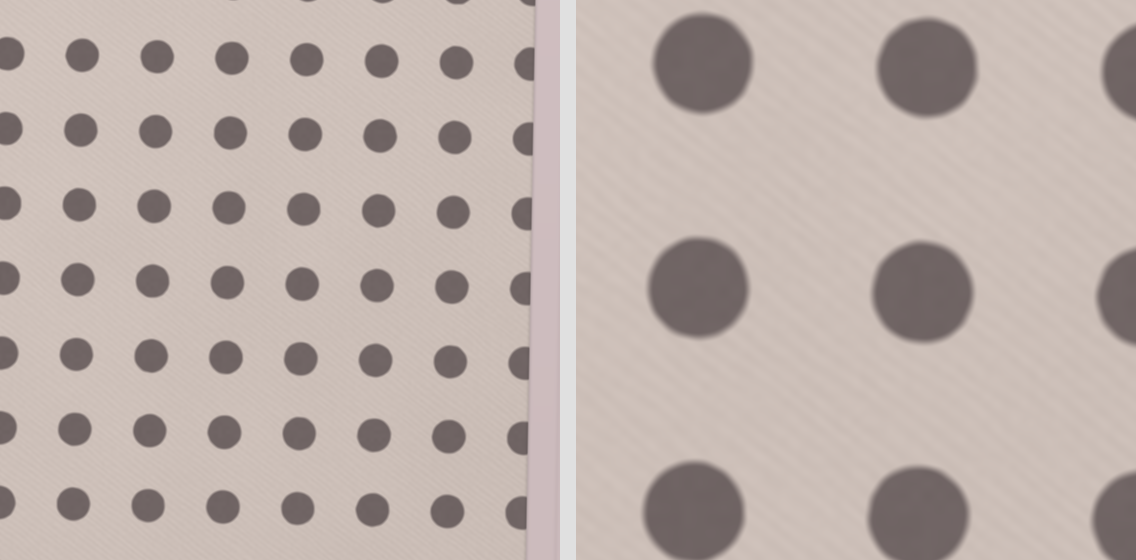
Left, the full canvas; right, a detail of the centre.
Give the GLSL for this pattern, as a Shadertoy shader.

```glsl
// Soft charcoal polka dots on warm twill cloth, slightly tilted, with a pale pink border on the right.

const vec3 CLOTH = vec3(0.804, 0.752, 0.724);
const vec3 DOT = vec3(0.437, 0.392, 0.390);
const vec3 BORDER = vec3(0.805, 0.738, 0.745);

const float PITCH = 0.1336;
const float RADIUS = 0.0297;
const float TILT = -0.020;
const vec2 ANCHOR = vec2(0.4089, 0.6289);

float hash(vec2 p) {
    return fract(sin(dot(p, vec2(127.1, 311.7))) * 43758.5453);
}

float valueNoise(vec2 p) {
    vec2 cell = floor(p);
    vec2 f = fract(p);
    f = f * f * (3.0 - 2.0 * f);
    float low = mix(hash(cell), hash(cell + vec2(1.0, 0.0)), f.x);
    float high = mix(hash(cell + vec2(0.0, 1.0)), hash(cell + vec2(1.0)), f.x);
    return mix(low, high, f.y);
}

vec2 rotate(vec2 p, float angle) {
    float c = cos(angle);
    float s = sin(angle);
    return vec2(c * p.x + s * p.y, c * p.y - s * p.x);
}

// Coverage of a shape from its signed distance, negative inside
float coverage(float dist, float softness) {
    return 1.0 - smoothstep(-softness, softness, dist);
}

// Fine diagonal ribs, broken up along their length; roughly -1 to 1
float twill(vec2 p) {
    vec2 q = rotate(p, -0.66);
    float wobble = valueNoise(q * vec2(22.0, 60.0));
    float rib = sin(6.2832 * (q.y * 98.0 + 0.5 * wobble));
    return rib * mix(0.3, 1.0, valueNoise(q * vec2(45.0, 98.0)));
}

vec3 clothColor(vec2 p) {
    float mottling = valueNoise(p * 9.0) - 0.5;
    float grain = valueNoise(p * 190.0) - 0.5;
    float shade = 0.014 * (p.y - p.x);
    return CLOTH + shade + 0.010 * mottling + 0.010 * grain + 0.009 * twill(p);
}

// Blends the dot lattice over the cloth
vec3 addDots(vec3 base, vec2 p, float pixel) {
    vec2 lattice = rotate(p - ANCHOR, TILT) / PITCH;
    vec2 id = floor(lattice + 0.5);
    vec2 local = (lattice - id) * PITCH;
    float ragged = 0.0009 * (valueNoise(p * 110.0) - 0.5);
    float radius = RADIUS + 0.0005 * (hash(id) - 0.5);
    float mask = coverage(length(local) - radius + ragged, max(0.0032, pixel));
    vec3 ink = DOT + 0.008 * (hash(id + 7.0) - 0.5) + 0.012 * (valueNoise(p * 140.0) - 0.5);
    return mix(base, ink, mask);
}

// Lays the smooth border over the cloth, with a thin shadow at the seam
vec3 addBorder(vec3 base, vec2 p, float pixel) {
    float seam = p.x - mix(0.939, 0.956, p.y);
    float shadow = exp(-pow(seam / 0.0035, 2.0));
    float crease = exp(-pow((seam - 0.053) / 0.004, 2.0));
    vec3 strip = BORDER + 0.012 * (p.y - 0.5) - 0.025 * crease;
    vec3 color = mix(strip, base, coverage(seam, max(0.0022, pixel)));
    return color * (1.0 - 0.09 * shadow);
}

void mainImage(out vec4 fragColor, in vec2 fragCoord) {
    vec2 p = fragCoord / iResolution.y;
    float pixel = 1.0 / iResolution.y;
    vec3 color = clothColor(p);
    color = addDots(color, p, pixel);
    color = addBorder(color, p, pixel);
    fragColor = vec4(color, 1.0);
}
```
